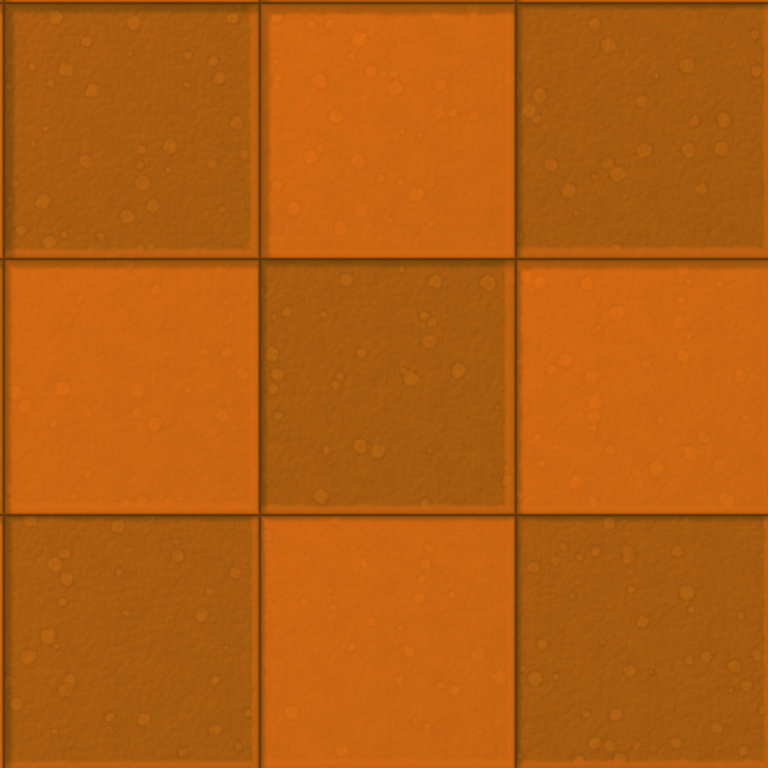
Write a WebGL 2 fragment shader that draws this pattern.

```glsl
#version 300 es
precision highp float;

uniform vec2 u_resolution;
out vec4 fragColor;

vec2 hash2(vec2 p) {
    vec3 h = fract(vec3(p.xyx) * vec3(0.1031, 0.1030, 0.0973));
    h += dot(h, h.yzx + 33.33);
    return fract((h.xx + h.yz) * h.zy);
}

// Distance to the nearest scattered cell point
float cellular(vec2 p) {
    vec2 cell = floor(p);
    float nearest = 4.0;
    for (int y = -1; y <= 1; y++) {
        for (int x = -1; x <= 1; x++) {
            vec2 id = cell + vec2(x, y);
            vec2 toPoint = id + hash2(id + 17.0) - p;
            nearest = min(nearest, dot(toPoint, toPoint));
        }
    }
    return sqrt(nearest);
}

// Layered sines for soft, broad unevenness
float waves(vec2 p) {
    float sum = 0.0;
    float gain = 0.5;
    for (int i = 0; i < 4; i++) {
        sum += gain * sin(p.x + 1.7 * sin(p.y)) * cos(p.y + 1.3 * sin(p.x));
        p = mat2(1.5, 1.1, -1.1, 1.5) * p + 2.3;
        gain *= 0.6;
    }
    return sum;
}

float clayHeight(vec2 p) {
    vec2 bent = p + 0.003 * vec2(waves(p * 90.0), waves(p * 90.0 + 5.0));
    return 0.6 * cellular(bent * 85.0) + 0.4 * cellular(bent * 140.0 + 9.0);
}

// Sparse round pebbles: x is the fill, y is the rim
vec2 pebbles(vec2 p) {
    vec2 cell = floor(p);
    vec2 result = vec2(0.0);
    for (int y = -1; y <= 1; y++) {
        for (int x = -1; x <= 1; x++) {
            vec2 id = cell + vec2(x, y);
            vec2 rnd = hash2(id + 71.0);
            float present = step(0.76, rnd.x);
            float radius = mix(0.12, 0.36, rnd.y);
            vec2 offset = p - id - hash2(id + 43.0);
            float d = length(offset) - radius + 0.09 * waves(p * 4.0);
            float fill = 1.0 - smoothstep(-0.10, 0.06, d);
            float rim = exp(-pow((d - 0.04) / 0.07, 2.0));
            result = max(result, present * vec2(fill, rim));
        }
    }
    return result;
}

void main() {
    vec2 uv = gl_FragCoord.xy / u_resolution;
    float pixel = 3.0 / min(u_resolution.x, u_resolution.y);

    // Three by three checkered tiles
    vec2 grid = (uv + vec2(-0.005, 0.004)) * 3.0;
    vec2 id = floor(grid);
    vec2 q = fract(grid);
    vec2 rndA = hash2(id + 5.0);
    vec2 rndB = hash2(id + 29.0);
    float bright = mod(id.x + id.y, 2.0);

    // Glaze with a diagonal fade
    float fade = 0.5 * (1.0 - q.x + q.y);
    vec3 darkClay = mix(vec3(0.63, 0.345, 0.06), vec3(0.675, 0.36, 0.065), 0.6 * fade + 0.4 * rndA.x);
    vec3 brightClay = mix(vec3(0.77, 0.39, 0.07), vec3(0.83, 0.405, 0.07), 0.75 * fade + 0.25 * rndA.y);
    vec3 color = mix(darkClay, brightClay, bright);

    // Fine relief and pebbles
    float relief = clayHeight(uv) - clayHeight(uv + vec2(0.0022, -0.0022));
    float grain = mix(0.11, 0.06, bright);
    color *= 1.0 + grain * relief + 0.02 * waves(uv * 45.0);
    color.rg += vec2(0.012, -0.010) * waves(uv * 160.0 + 3.0);
    vec2 pebble = pebbles(uv * 36.0);
    color *= 1.0 + mix(0.07, 0.035, bright) * (pebble.x - 0.6 * pebble.y);

    // Uneven bevels: shaded left and top, lit right and bottom
    vec2 edge = q + 0.006 * vec2(waves(uv * 70.0), waves(uv * 70.0 + 8.0));
    float leftWidth = mix(0.018, 0.042, rndA.x);
    float topWidth = mix(0.018, 0.045, rndA.y);
    float rightWidth = mix(0.028, 0.042, rndB.x);
    float bottomWidth = mix(0.034, 0.050, rndB.y);
    float shade = max(1.0 - smoothstep(leftWidth - 0.015, leftWidth + 0.012, edge.x),
                      1.0 - smoothstep(topWidth - 0.015, topWidth + 0.012, 1.0 - edge.y));
    float lit = max(1.0 - smoothstep(rightWidth - 0.010, rightWidth + 0.010, 1.0 - edge.x),
                    1.0 - smoothstep(bottomWidth - 0.012, bottomWidth + 0.010, edge.y));
    color = mix(color, vec3(0.85, 0.415, 0.07), lit * mix(0.55, 0.65, bright));
    color *= 1.0 - shade * vec3(0.18, 0.13, 0.22);

    // Thin dark joints with a soft halo
    vec2 toJoint = min(q, 1.0 - q);
    float joint = min(toJoint.x, toJoint.y);
    color *= 1.0 - 0.22 * exp(-joint / 0.010);
    float line = 1.0 - smoothstep(0.005 - pixel, 0.005 + pixel, joint);
    color = mix(color, vec3(0.36, 0.21, 0.035), 0.85 * line);

    fragColor = vec4(color, 1.0);
}
```
